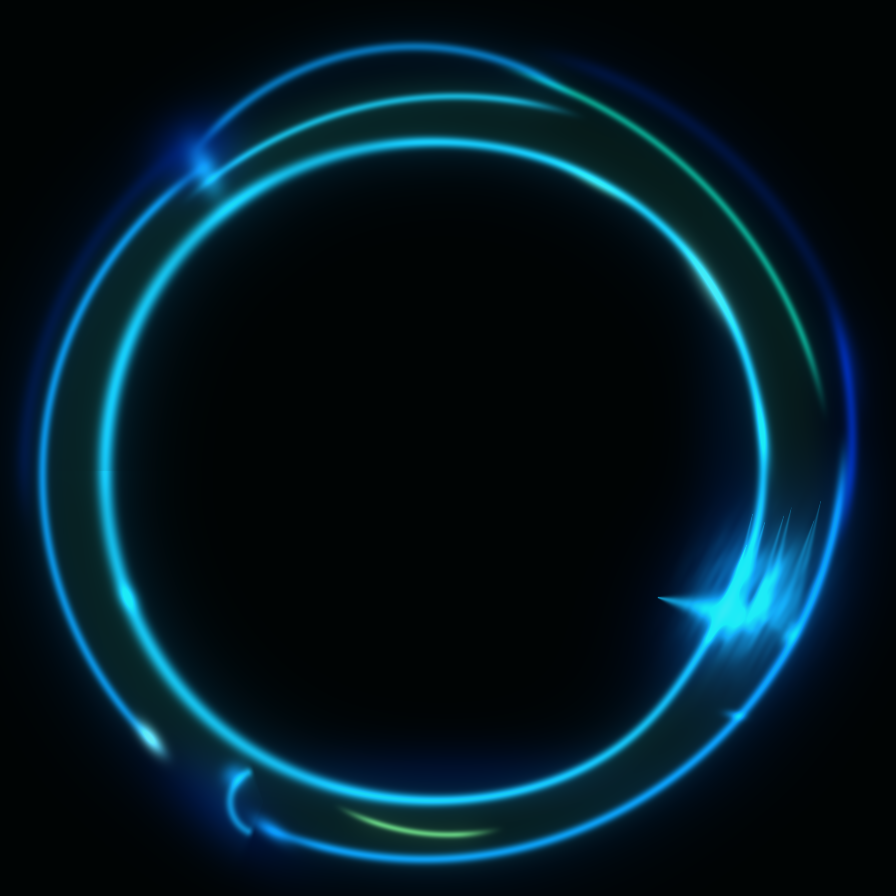
Give the GLSL for this background, as a three.js fragment shader.

```glsl
// Glowing cyan rings on near-black: one full inner ring and several partial
// outer arcs, drawn as gaussian lines around circles with soft halos.
// Hot spots and a streaky noise flare are added on top of the light.

varying vec2 vUv;

float hash(vec2 p) {
  return fract(sin(dot(p, vec2(127.1, 311.7))) * 43758.55);
}

float noise(vec2 p) {
  vec2 i = floor(p), f = fract(p);
  f = f * f * (3.0 - 2.0 * f);
  return mix(mix(hash(i), hash(i + vec2(1, 0)), f.x),
             mix(hash(i + vec2(0, 1)), hash(i + vec2(1, 1)), f.x), f.y);
}

vec2 rotate(vec2 p, float degreesTurned) {
  float a = radians(degreesTurned);
  return vec2(cos(a) * p.x + sin(a) * p.y, cos(a) * p.y - sin(a) * p.x);
}

// Bright core plus a wider halo
float glowLine(float d, float width) {
  d = abs(d) / width;
  return exp(-d * d) + 0.2 * exp(-d / 3.2);
}

// Circle arc centred on angle mid, reaching span degrees to both sides
float arc(vec2 p, vec2 center, float radius, float mid, float span, float width) {
  vec2 q = p - center;
  float off = abs(mod(degrees(atan(q.y, q.x)) - mid + 180.0, 360.0) - 180.0);
  float fade = 1.0 - smoothstep(span - 8.0, span + 5.0, off);
  return fade * glowLine(length(q) - radius, width);
}

// Elongated gaussian spot, its long axis turned by angle
float spot(vec2 p, vec2 center, vec2 size, float angle) {
  vec2 q = rotate(p - center, angle) / size;
  return exp(-dot(q, q));
}

// Straight strand that thins out towards b
float strand(vec2 p, vec2 a, vec2 b, float width) {
  vec2 ab = b - a;
  float t = clamp(dot(p - a, ab) / dot(ab, ab), 0.0, 1.0);
  float d = length(p - a - ab * t) / (width * (1.05 - t));
  return exp(-d * d);
}

void main() {
  vec2 p = vUv;
  vec2 center = vec2(0.485, 0.474);
  vec3 cyan = vec3(0.07, 0.62, 0.76);
  vec3 azure = vec3(0.03, 0.46, 0.72);
  vec3 deepBlue = vec3(0.0, 0.11, 0.48);
  vec3 green = vec3(0.03, 0.52, 0.42);

  vec2 q = p - center;
  float dist = length(q);
  float angle = atan(q.y, q.x);

  // Dark ground, olive band between the rings, faint blue haze
  vec3 color = vec3(0.0, 0.014, 0.014);
  float band = smoothstep(0.36, 0.385, dist) * (1.0 - smoothstep(0.41, 0.46, dist));
  color += vec3(0.022, 0.05, 0.004) * band;
  color += vec3(0.0, 0.02, 0.06) * exp(-pow((dist - 0.41) / 0.085, 2.0));
  color += vec3(0.0, 0.02, 0.11) * spot(p, vec2(0.5, 0.135), vec2(0.19, 0.035), 0.0);
  color += vec3(0.0, 0.02, 0.06) * spot(p, vec2(0.81, 0.5), vec2(0.04, 0.18), 0.0);

  // Inner ring: slightly squared, dented near the flare, thicker on the left
  float dent = exp(-pow((angle + 0.57) / 0.33, 2.0));
  float radius = 0.3705 - 0.003 * cos(4.0 * angle) - 0.014 * dent;
  float leftSide = smoothstep(0.1, -0.35, q.x);
  color += cyan * glowLine(dist - radius, 0.0057 + 0.0035 * leftSide)
         * (0.88 + 0.2 * noise(vec2(angle * 5.0, 3.0)));

  // Outer arcs
  color += azure * 0.9 * arc(p, vec2(0.468, 0.469), 0.4205, 176.0, 49.0, 0.0055);
  color += azure * 0.75 * arc(p, vec2(0.462, 0.634), 0.314, 98.0, 40.0, 0.0055);
  color += cyan * 0.8 * arc(p, vec2(0.508, 0.447), 0.4455, 102.0, 27.0, 0.0045);
  color += green * 0.9 * arc(p, vec2(0.434, 0.445), 0.4955, 43.0, 29.0, 0.0045);
  color += azure * arc(p, vec2(0.4736, 0.509), 0.468, 303.0, 54.0, 0.0055);
  color += deepBlue * arc(p, vec2(0.477, 0.512), 0.474, 362.0, 14.0, 0.0065);
  color += vec3(0.3, 0.55, 0.3) * arc(p, vec2(0.502, 0.334), 0.2656, 262.0, 17.0, 0.0037);
  color += deepBlue * 0.32 * arc(p, center, 0.482, 42.0, 32.0, 0.009);
  color += deepBlue * 0.28 * arc(p, center, 0.458, 157.0, 28.0, 0.009);

  // Hot spots on the rings
  color += vec3(0.2, 0.35, 0.3) * spot(p, vec2(0.792, 0.68), vec2(0.05, 0.011), -59.0);
  color += vec3(0.15, 0.3, 0.22) * spot(p, vec2(0.668, 0.793), vec2(0.036, 0.006), -28.0);
  color += cyan * 0.5 * spot(p, vec2(0.853, 0.515), vec2(0.035, 0.007), -82.0);
  color += vec3(0.4, 0.75, 0.75) * spot(p, vec2(0.168, 0.176), vec2(0.021, 0.009), -53.0);
  color += cyan * 0.5 * spot(p, vec2(0.143, 0.333), vec2(0.015, 0.01), -60.0);

  // Upper-left knot and lower-left curl
  color += deepBlue * 0.8 * spot(p, vec2(0.218, 0.828), vec2(0.045, 0.04), 30.0);
  color += cyan * 0.65 * spot(p, vec2(0.23, 0.808), vec2(0.03, 0.014), -65.0);
  color += cyan * 0.6 * arc(p, vec2(0.294, 0.105), 0.037, 180.0, 70.0, 0.005);
  color += azure * 0.7 * spot(p, vec2(0.262, 0.134), vec2(0.013), 0.0);
  color += azure * 0.8 * spot(p, vec2(0.303, 0.074), vec2(0.022, 0.009), -35.0);
  color += deepBlue * 0.4 * spot(p, vec2(0.25, 0.1), vec2(0.09, 0.04), -40.0);

  // Streaky flare with strands and a pointed spike
  vec2 flare = vec2(0.838, 0.333);
  vec2 grain = rotate(p - flare, 62.0) * vec2(22.0, 95.0);
  float streaks = 0.35 + 0.9 * noise(grain) * noise(grain.yx * 0.6 + 7.0) + 0.35 * noise(grain * 2.1);
  color += cyan * streaks * spot(p, flare, vec2(0.065, 0.05), 55.0);
  color += deepBlue * 0.55 * spot(p, flare, vec2(0.12, 0.085), 55.0);
  for (int i = 0; i < 7; i++) {
    float k = float(i);
    vec2 root = flare + vec2(0.015 * (k - 3.0), -0.05 + 0.03 * hash(vec2(k, 2.0)));
    vec2 tip = root + vec2(0.03 + 0.012 * hash(vec2(k, 5.0)), 0.1 + 0.07 * hash(vec2(k, 9.0)));
    color += cyan * 0.28 * strand(p, root, tip, 0.007);
  }
  color += cyan * 0.8 * strand(p, vec2(0.815, 0.315), vec2(0.735, 0.333), 0.018);
  color += cyan * 0.6 * spot(p, vec2(0.88, 0.292), vec2(0.012, 0.008), 50.0);
  color += azure * 0.7 * spot(p, vec2(0.82, 0.202), vec2(0.011, 0.005), -10.0);

  gl_FragColor = vec4(min(color, vec3(0.55, 0.92, 0.97)), 1.0);
}
```
